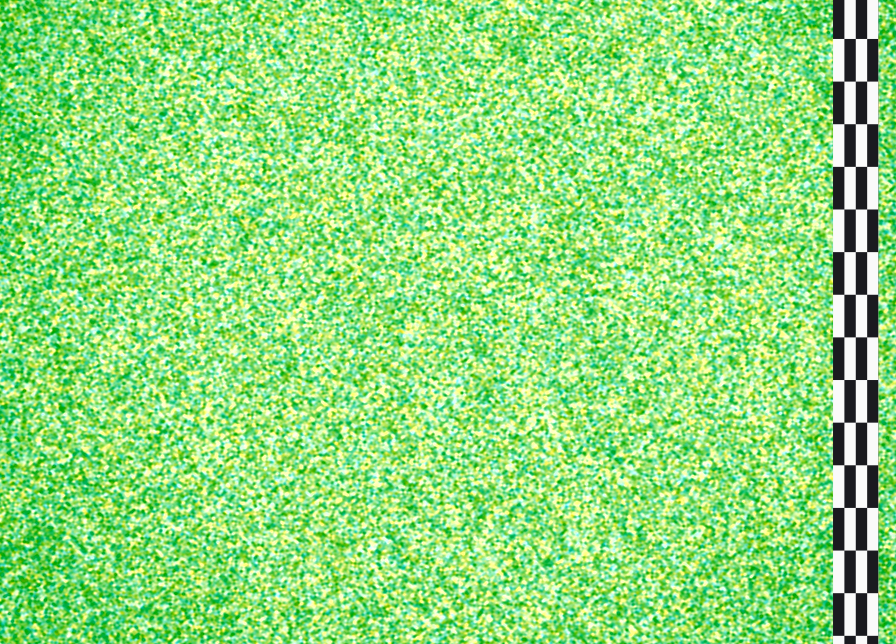
Reproduce this texture procedurally as a WebGL 1 fragment shader.

```glsl
precision highp float;
// Fine, crisp green grain, paler in the middle and deeper toward the corners,
// crossed near the right edge by an upright black and white checkered strip.
// Grain is turned layers of value noise; the strip is a product of square waves.

uniform vec2 u_resolution;

const vec3 DEEP_GREEN = vec3(0.07, 0.70, 0.16);
const vec3 PALE_GREEN = vec3(0.87, 1.00, 0.68);
const vec3 STRIP_BLACK = vec3(0.10, 0.10, 0.12);
const vec3 STRIP_WHITE = vec3(0.98);

// Lengths are in canvas heights.
const float GRAINS_PER_HEIGHT = 215.0;
const float STRIP_LEFT = 1.2935;
const float STRIP_WIDTH = 0.0707;
const float ROW_HEIGHT = 0.0662;
const float ROW_OFFSET = 0.0127;

float hash(vec2 p) {
  vec3 q = fract(p.xyx * 0.1031);
  q += dot(q, q.yzx + 33.33);
  return fract((q.x + q.y) * q.z);
}

float valueNoise(vec2 p) {
  vec2 cell = floor(p);
  vec2 f = fract(p);
  f = f * f * (3.0 - 2.0 * f);
  float low = mix(hash(cell), hash(cell + vec2(1.0, 0.0)), f.x);
  float high = mix(hash(cell + vec2(0.0, 1.0)), hash(cell + 1.0), f.x);
  return mix(low, high, f.y);
}

vec2 rotate(vec2 p, float angle) {
  float c = cos(angle);
  float s = sin(angle);
  return vec2(c * p.x - s * p.y, s * p.x + c * p.y);
}

// Two turned lattices hide the noise grid; the result is centred on zero.
float grain(vec2 p, float seed) {
  float first = valueNoise(rotate(p, 0.45) + 400.0 + seed);
  float second = valueNoise(rotate(p, -0.70) * 1.1 + 900.0 + seed);
  return 0.5 * (first + second) - 0.5;
}

// Shade lost away from the centre.
float vignette(vec2 uv) {
  vec2 fromCentre = (uv - vec2(0.52, 0.55)) * vec2(1.0, 0.75);
  return smoothstep(0.30, 0.75, length(fromCentre));
}

vec3 grainColor(vec2 p, vec2 uv) {
  vec2 g = p * GRAINS_PER_HEIGHT * vec2(0.94, 1.06);
  float mottle = valueNoise(rotate(p, 0.4) * 14.0 + 70.0) - 0.5;
  float tone = 0.68 + 2.0 * grain(g, 0.0) + 0.10 * mottle;
  tone -= 0.40 * vignette(uv);
  vec3 color = mix(DEEP_GREEN, PALE_GREEN, clamp(tone, -0.1, 1.15));

  // Independent tints lean single grains toward yellow or cyan.
  float warmth = grain(g * 0.9, 137.0);
  float coolness = grain(g * 0.9, 311.0);
  color += warmth * vec3(0.55, 0.04, -0.35);
  color += coolness * vec3(-0.15, 0.06, 0.65);
  return clamp(color, 0.0, 1.0);
}

// Alternates +1 and -1 per cell, with edges softened over one pixel.
float squareWave(float x, float cellSize, float pixel) {
  float period = 2.0 * cellSize;
  float edgeDistance = (abs(fract(x / period + 0.75) - 0.5) - 0.25) * period;
  return clamp(edgeDistance * 2.0 / pixel, -1.0, 1.0);
}

vec3 checkerColor(vec2 p, float pixel) {
  float columns = squareWave(p.x - STRIP_LEFT, STRIP_WIDTH / 4.0, pixel);
  float rows = squareWave(p.y - ROW_OFFSET, ROW_HEIGHT, pixel);
  return mix(STRIP_WHITE, STRIP_BLACK, 0.5 + 0.5 * columns * rows);
}

float stripMask(float x, float pixel) {
  float halfWidth = 0.5 * STRIP_WIDTH;
  float outside = abs(x - STRIP_LEFT - halfWidth) - halfWidth;
  return clamp(0.5 - outside / pixel, 0.0, 1.0);
}

void main() {
  vec2 uv = gl_FragCoord.xy / u_resolution;
  vec2 p = gl_FragCoord.xy / u_resolution.y;
  float pixel = 1.0 / u_resolution.y;

  vec3 color = grainColor(p, uv);
  color = mix(color, checkerColor(p, pixel), stripMask(p.x, pixel));
  gl_FragColor = vec4(color, 1.0);
}
```
